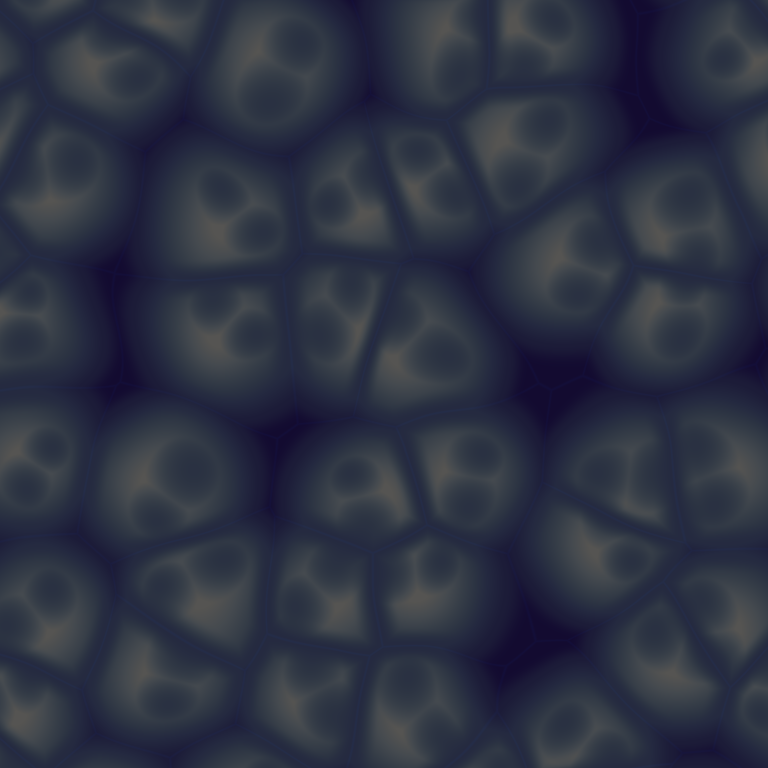
Give the GLSL for this texture, as a WebGL 1 fragment shader.

```glsl
precision highp float;
// Soft pillowy cells in dim slate and indigo, each with a pale three-armed ridge.
// Every Voronoi cell is a cone of light with two round hollows pressed into it;
// ridges appear where cone and hollows meet. The height picks the colour.

uniform vec2 u_resolution;

const float CELLS = 6.0;          // cells across the canvas
const float JITTER = 0.9;         // scatter of the cell sites
const float WARP = 0.16;          // bending of the borders
const float CONE_RADIUS = 0.88;   // reach of the light around a site
const float HOLLOW_OFFSET = 0.28; // hollow centre to site
const float HOLLOW_RADIUS = 0.35;
const float HOLLOW_FLOOR = 0.42;
const float HOLLOW_RISE = 0.50;
const float HOLLOW_SPREAD = 1.03; // half angle between the two hollows
const float STEM_ANGLE = 1.4;     // mean direction of the ridge between them
const float STEM_VARIATION = 4.2;
const float RIDGE_SOFTNESS = 0.035;
const float BORDER_LEVEL = 0.35;
const float BORDER_WIDTH = 0.17;
const float SEAM_WIDTH = 0.014;

const vec3 VIOLET = vec3(0.075, 0.045, 0.19);
const vec3 INDIGO = vec3(0.11, 0.11, 0.22);
const vec3 NAVY = vec3(0.14, 0.16, 0.25);
const vec3 SLATE = vec3(0.17, 0.20, 0.26);
const vec3 STEEL = vec3(0.21, 0.24, 0.28);
const vec3 ASH = vec3(0.27, 0.29, 0.31);
const vec3 SAND = vec3(0.335, 0.33, 0.32);
const vec3 SEAM_TINT = vec3(0.0, 0.01, 0.03);

float hash(vec2 p) {
  return fract(sin(dot(p, vec2(127.1, 311.7))) * 43758.5453);
}

vec2 hash2(vec2 p) {
  return vec2(hash(p), hash(p + 37.3));
}

float noise(vec2 p) {
  vec2 i = floor(p), f = fract(p);
  f = f * f * (3.0 - 2.0 * f);
  return mix(mix(hash(i), hash(i + vec2(1.0, 0.0)), f.x),
             mix(hash(i + vec2(0.0, 1.0)), hash(i + 1.0), f.x), f.y);
}

float softMin(float a, float b) {
  float h = max(RIDGE_SOFTNESS - abs(a - b), 0.0) / RIDGE_SOFTNESS;
  return min(a, b) - h * h * RIDGE_SOFTNESS * 0.25;
}

vec2 siteOf(vec2 id) {
  return id + 0.5 + JITTER * (hash2(id) - 0.5);
}

// Height of a round hollow at a given direction from the site
float hollow(vec2 fromSite, float angle, float size) {
  vec2 d = fromSite - HOLLOW_OFFSET * vec2(cos(angle), sin(angle));
  return HOLLOW_FLOOR + HOLLOW_RISE * dot(d, d) / (size * size);
}

vec3 palette(float t) {
  vec3 c = mix(VIOLET, INDIGO, smoothstep(0.02, 0.20, t));
  c = mix(c, NAVY, clamp((t - 0.20) / 0.14, 0.0, 1.0));
  c = mix(c, SLATE, clamp((t - 0.34) / 0.10, 0.0, 1.0));
  c = mix(c, STEEL, clamp((t - 0.44) / 0.11, 0.0, 1.0));
  c = mix(c, ASH, clamp((t - 0.55) / 0.14, 0.0, 1.0));
  return mix(c, SAND, clamp((t - 0.69) / 0.16, 0.0, 1.0));
}

void main() {
  vec2 p = gl_FragCoord.xy / min(u_resolution.x, u_resolution.y) * CELLS;
  p += WARP * (vec2(noise(p * 1.6), noise(p * 1.6 + 19.7)) - 0.5);
  vec2 base = floor(p);

  // Nearest site
  float nearest = 1e3;
  vec2 id = base;
  vec2 site = p;
  for (int y = -2; y <= 2; y++) {
    for (int x = -2; x <= 2; x++) {
      vec2 cell = base + vec2(float(x), float(y));
      vec2 s = siteOf(cell);
      float d = length(p - s);
      if (d < nearest) { nearest = d; id = cell; site = s; }
    }
  }

  // Distance to the cell border
  float edge = 1e3;
  for (int y = -2; y <= 2; y++) {
    for (int x = -2; x <= 2; x++) {
      vec2 s = siteOf(base + vec2(float(x), float(y)));
      vec2 across = s - site;
      float gap = length(across);
      if (gap > 0.001) edge = min(edge, dot(0.5 * (s + site) - p, across / gap));
    }
  }

  // Cone of light with two hollows
  float cone = 1.0 - nearest / CONE_RADIUS;
  float stem = STEM_ANGLE + STEM_VARIATION * (hash(id + 5.1) - 0.5);
  vec2 sizes = HOLLOW_RADIUS * mix(vec2(0.88), vec2(1.14), hash2(id + 71.9));
  vec2 q = p - site;
  float height = softMin(hollow(q, stem + HOLLOW_SPREAD, sizes.x),
                         hollow(q, stem - HOLLOW_SPREAD, sizes.y));
  height = softMin(height, cone);

  // Valleys and thin seams between cells
  height = mix(min(height, BORDER_LEVEL), height, smoothstep(0.0, BORDER_WIDTH, edge));
  float seam = 1.0 - smoothstep(0.0, SEAM_WIDTH, edge);
  gl_FragColor = vec4(palette(height) + SEAM_TINT * seam, 1.0);
}
```
